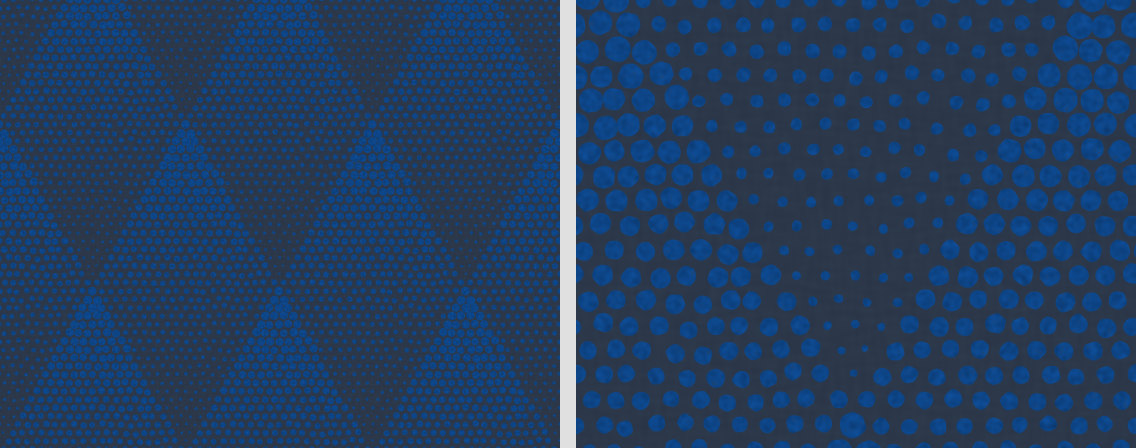
Left: the whole. Right: its middle third, enlarged.
Reproduce this pattern procedurally as a WebGL 2 fragment shader.

```glsl
#version 300 es
precision highp float;

#define REPEATS 3.0              // diamonds across the canvas
#define DOTS 20.0                // dots across one diamond
#define ROW_PITCH 0.893          // row spacing, in dot spacings
#define APEX vec2(0.996, 0.622)  // tip of one diamond, from the top left
#define RADIUS_TOP 0.49
#define RADIUS_BOTTOM 0.12
#define JITTER 0.07
#define DRIFT 0.42               // bending of the rows on the right side
#define ROUGHNESS 0.07
#define GROUND vec3(0.172, 0.220, 0.288)
#define INK vec3(0.050, 0.272, 0.535)

uniform vec2 u_resolution;
out vec4 fragColor;

// Random pair in -1..1 from a cell index
vec2 hash2(vec2 cell) {
    uvec2 v = uvec2(ivec2(cell)) * 1664525u + 1013904u;
    v.x += v.y * 1664525u;
    v.y += v.x * 1664525u;
    v ^= v >> 16u;
    v.x += v.y * 1664525u;
    v.y += v.x * 1664525u;
    v ^= v >> 16u;
    return vec2(v & 0xffffu) / 32767.5 - 1.0;
}

float gradientNoise(vec2 p) {
    vec2 i = floor(p), f = p - i;
    vec2 w = f * f * (3.0 - 2.0 * f);
    vec2 e = vec2(1.0, 0.0);
    float a = dot(hash2(i), f);
    float b = dot(hash2(i + e), f - e);
    float c = dot(hash2(i + e.yx), f - e.yx);
    float d = dot(hash2(i + 1.0), f - 1.0);
    return mix(mix(a, b, w.x), mix(c, d, w.x), w.y);
}

// Skewed position inside a diamond: 0,0 at its tip and 1,1 at its foot
vec2 diamondCoords(vec2 g) {
    float across = g.x / DOTS;
    float down = g.y / (DOTS * ROW_PITCH) * 0.5;
    return fract(vec2(down + across, down - across));
}

// Signed distance to the nearest dot of the staggered lattice
float dotField(vec2 g) {
    float nearest = 1e3;
    float baseRow = round(g.y / ROW_PITCH);
    for (int j = -1; j <= 1; j++) {
        float row = baseRow + float(j);
        float shift = 0.5 + 0.5 * mod(row, 2.0);
        float baseColumn = round(g.x - shift);
        for (int i = -1; i <= 1; i++) {
            vec2 center = vec2(baseColumn + float(i) + shift, row * ROW_PITCH);
            vec2 local = diamondCoords(center);
            float depth = 0.5 * (local.x + local.y);
            float side = local.x - local.y;

            // Uneven placement, the same in every diamond
            vec2 random = hash2(floor(local * DOTS));
            vec2 bend = vec2(gradientNoise(local * 7.0 + 3.0),
                             gradientNoise(local * 7.0 + 41.0));
            center += JITTER * random;
            center += DRIFT * bend * smoothstep(-0.25, 0.3, side);

            float radius = mix(RADIUS_TOP, RADIUS_BOTTOM, depth);
            radius *= 1.0 + 0.06 * random.x;
            nearest = min(nearest, length(g - center) - radius);
        }
    }
    return nearest;
}

void main() {
    vec2 p = vec2(gl_FragCoord.x, u_resolution.y - gl_FragCoord.y);
    p *= REPEATS / u_resolution.x;
    vec2 g = (p - APEX) * DOTS;
    float pixel = REPEATS * DOTS / u_resolution.x;

    // Woven ground
    float weave = gradientNoise(g * vec2(4.5, 1.1) + 17.0)
                + gradientNoise(g * vec2(1.1, 4.5) + 53.0);
    vec3 color = GROUND * (1.0 + 0.06 * weave);

    // Grainy ink with ragged rims
    float grain = gradientNoise(g * 3.7 + 91.0);
    float speckle = gradientNoise(g * 5.3 + 137.0);
    vec3 ink = INK * (1.0 + 0.20 * grain + 0.14 * speckle);
    ink = mix(ink, GROUND, 0.35 * smoothstep(0.15, 0.6, speckle));

    float distanceToDot = dotField(g) + ROUGHNESS * grain;
    float coverage = 1.0 - smoothstep(-0.75 * pixel, 0.75 * pixel, distanceToDot);
    fragColor = vec4(mix(color, ink, coverage), 1.0);
}
```
